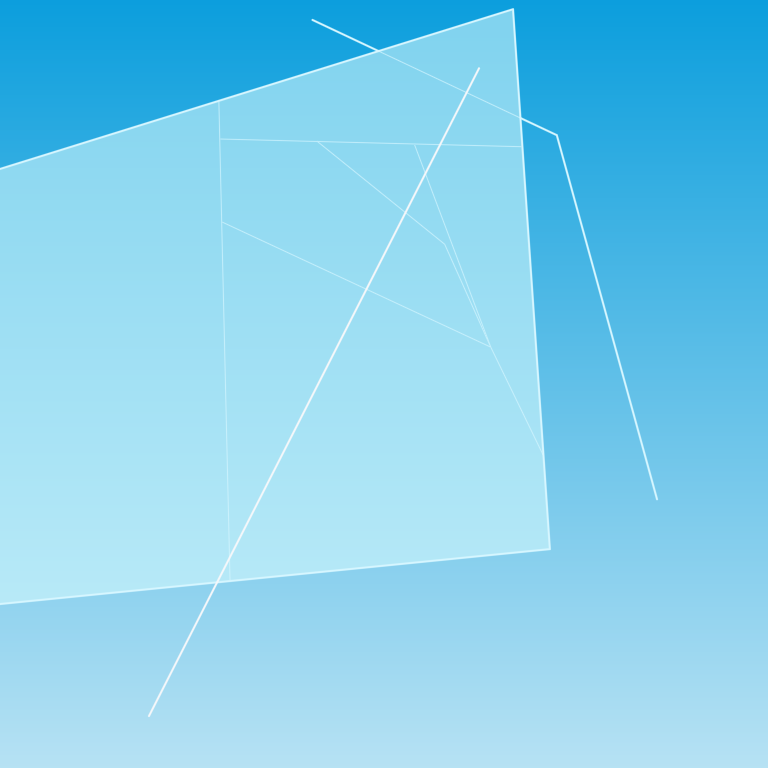
Write a three.js fragment shader that draws this background.

```glsl
varying vec2 vUv;

const vec3 SKY_TOP = vec3(0.045, 0.62, 0.865);
const vec3 SKY_BOTTOM = vec3(0.715, 0.885, 0.955);
const vec3 PANEL_TOP = vec3(0.50, 0.825, 0.935);
const vec3 PANEL_BOTTOM = vec3(0.72, 0.915, 0.97);
const vec3 EDGE_COLOR = vec3(0.84, 0.965, 1.0);
const vec3 SLASH_COLOR = vec3(0.96, 0.97, 0.98);

const float BOLD_HALF = 0.0013;
const float THIN_HALF = 0.0006;
const float SOFTNESS = 0.001;
const float THIN_OPACITY = 0.75;

// Panel corners; its left side lies on the canvas border
const vec2 PANEL_TL = vec2(0.0, 0.780);
const vec2 PANEL_TR = vec2(0.668, 0.988);
const vec2 PANEL_BR = vec2(0.716, 0.285);
const vec2 PANEL_BL = vec2(0.0, 0.2135);

// Shared joints of the fine lines
const vec2 BEND = vec2(0.579, 0.682);
const vec2 KNOT = vec2(0.639, 0.548);

// Folded line and diagonal
const vec2 FOLD_START = vec2(0.407, 0.974);
const vec2 FOLD_CORNER = vec2(0.725, 0.824);
const vec2 FOLD_END = vec2(0.8555, 0.350);
const vec2 SLASH_TOP = vec2(0.6237, 0.911);
const vec2 SLASH_BOTTOM = vec2(0.194, 0.0677);

float segmentDistance(vec2 p, vec2 a, vec2 b) {
  vec2 ab = b - a;
  float t = clamp(dot(p - a, ab) / dot(ab, ab), 0.0, 1.0);
  return length(p - a - ab * t);
}

// Signed distance to a line, positive on the left of a to b
float sideDistance(vec2 p, vec2 a, vec2 b) {
  vec2 d = normalize(b - a);
  return dot(p - a, vec2(-d.y, d.x));
}

float stroke(float dist, float halfWidth) {
  return 1.0 - smoothstep(halfWidth - SOFTNESS, halfWidth + SOFTNESS, dist);
}

float fineLineDistance(vec2 p) {
  float d = segmentDistance(p, vec2(0.285, 0.867), vec2(0.2995, 0.245));
  d = min(d, segmentDistance(p, vec2(0.286, 0.819), vec2(0.678, 0.809)));
  d = min(d, segmentDistance(p, vec2(0.413, 0.816), BEND));
  d = min(d, segmentDistance(p, BEND, KNOT));
  d = min(d, segmentDistance(p, vec2(0.540, 0.811), KNOT));
  d = min(d, segmentDistance(p, vec2(0.289, 0.711), KNOT));
  return min(d, segmentDistance(p, KNOT, vec2(0.707, 0.408)));
}

void main() {
  vec2 p = vUv;

  // Sky gradient
  vec3 color = mix(SKY_BOTTOM, SKY_TOP, p.y);

  // Pale panel with its own gradient
  float topSide = sideDistance(p, PANEL_TL, PANEL_TR);
  float rightSide = sideDistance(p, PANEL_TR, PANEL_BR);
  float bottomSide = sideDistance(p, PANEL_BR, PANEL_BL);
  float panelDistance = max(topSide, max(rightSide, bottomSide));
  float inside = 1.0 - smoothstep(-SOFTNESS, SOFTNESS, panelDistance);
  float panelHeight = clamp((p.y - PANEL_BL.y) / (PANEL_TR.y - PANEL_BL.y), 0.0, 1.0);
  color = mix(color, mix(PANEL_BOTTOM, PANEL_TOP, panelHeight), inside);

  // Fine lines within the panel
  float fine = stroke(fineLineDistance(p), THIN_HALF) * THIN_OPACITY;
  color = mix(color, EDGE_COLOR, fine);

  // Folded line, thinner where it crosses the panel
  float fold = min(segmentDistance(p, FOLD_START, FOLD_CORNER),
                   segmentDistance(p, FOLD_CORNER, FOLD_END));
  float foldMask = stroke(fold, mix(BOLD_HALF, THIN_HALF, inside));
  color = mix(color, EDGE_COLOR, foldMask * mix(1.0, THIN_OPACITY, inside));

  // Panel outline
  float outline = min(segmentDistance(p, PANEL_TL, PANEL_TR),
                      segmentDistance(p, PANEL_TR, PANEL_BR));
  outline = min(outline, segmentDistance(p, PANEL_BR, PANEL_BL));
  color = mix(color, EDGE_COLOR, stroke(outline, BOLD_HALF));

  // White diagonal on top
  float slash = segmentDistance(p, SLASH_TOP, SLASH_BOTTOM);
  color = mix(color, SLASH_COLOR, stroke(slash, BOLD_HALF));

  gl_FragColor = vec4(color, 1.0);
}
```
